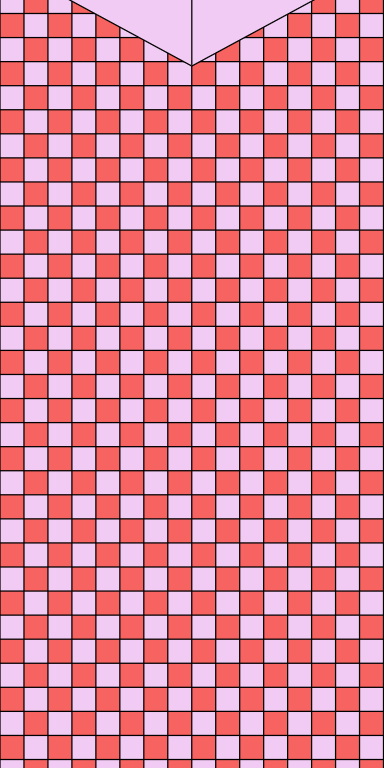
Give the GLSL for this pattern, as a WebGL 1 fragment shader.

```glsl
precision highp float;

// A red and lilac checkerboard with thin black grid lines, and a lilac
// triangle hanging from the top edge, split by a line down its middle.
// Triangle waves give the checks; box-filtered distances give the strokes.

uniform vec2 u_resolution;

const vec3 LILAC = vec3(0.945, 0.795, 0.955);
const vec3 RED = vec3(0.965, 0.390, 0.380);
const vec3 INK = vec3(0.0);

// All lengths are fractions of the canvas width
const vec2 CELL_SIZE = vec2(0.06242, 0.06267);
const vec2 GRID_ORIGIN = vec2(0.0, 0.0221);
const vec2 TRIANGLE_TIP = vec2(0.4995, 1.828);
const float TRIANGLE_SLOPE = 0.541;
const float LINE_WIDTH = 0.0033;

// Share of a pixel on the positive side of an edge
float edgeCoverage(float dist, float pixel) {
  return clamp(0.5 + dist / pixel, 0.0, 1.0);
}

// Share of a pixel covered by a stroke centred on dist = 0
float strokeCoverage(float dist, float width, float pixel) {
  return edgeCoverage(dist + 0.5 * width, pixel)
       - edgeCoverage(dist - 0.5 * width, pixel);
}

// Signed distance to the nearest cell border, positive in even cells
vec2 alternatingDistance(vec2 cell) {
  return 0.5 - abs(1.0 - mod(cell + 0.5, 2.0));
}

vec3 checkerboard(vec2 p, vec2 origin, vec2 cellSize, float pixel) {
  vec2 border = alternatingDistance((p - origin) / cellSize) * cellSize;
  vec2 parity = clamp(2.0 * border / pixel, -1.0, 1.0);
  vec3 color = mix(LILAC, RED, 0.5 + 0.5 * parity.x * parity.y);

  // Grid lines along both axes
  float columns = strokeCoverage(border.x, LINE_WIDTH, pixel);
  float rows = strokeCoverage(border.y, LINE_WIDTH, pixel);
  return mix(color, INK, 1.0 - (1.0 - columns) * (1.0 - rows));
}

// Signed distance to the triangle's slanted sides, positive inside
float triangleDistance(vec2 p, vec2 tip, float slope) {
  vec2 q = p - tip;
  return (q.y - slope * abs(q.x)) / length(vec2(1.0, slope));
}

vec3 paintTriangle(vec3 color, vec2 p, float pixel) {
  float side = triangleDistance(p, TRIANGLE_TIP, TRIANGLE_SLOPE);
  float inside = edgeCoverage(side, pixel);
  float outline = strokeCoverage(side, LINE_WIDTH, pixel);
  float fold = strokeCoverage(p.x - TRIANGLE_TIP.x, LINE_WIDTH, pixel);

  color = mix(color, LILAC, inside);
  return mix(color, INK, max(outline, fold * inside));
}

void main() {
  float pixel = 1.0 / u_resolution.x;
  vec2 p = gl_FragCoord.xy * pixel;

  vec3 color = checkerboard(p, GRID_ORIGIN, CELL_SIZE, pixel);
  color = paintTriangle(color, p, pixel);
  gl_FragColor = vec4(color, 1.0);
}
```
